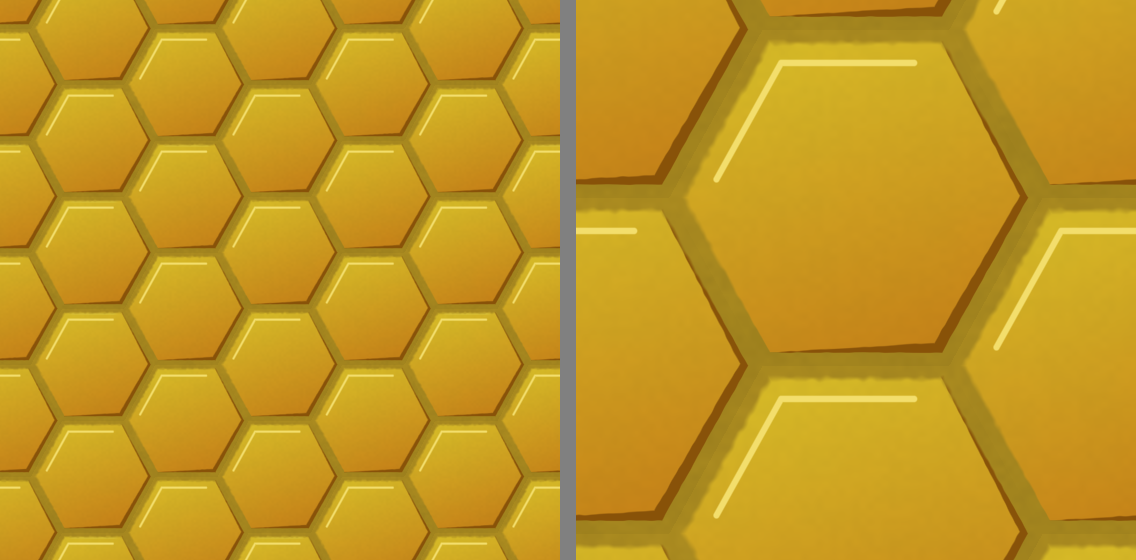
Left: the whole. Right: its middle third, enlarged.
A Shadertoy shader for this pattern:

```glsl
// Golden honeycomb: glossy bevelled hexagonal cells between olive wax walls.

const vec2  REPEATS = vec2(3.0, 5.0);       // column pairs across, cells down
const vec2  LATTICE = vec2(1.7320508, 1.0); // pair width and cell height
const float SHIFT_UP = 0.245;               // vertical start of the lattice
const float INRADIUS = 0.461;               // cell centre to inner wall
const float GLOSS_RADIUS = 0.401;           // cell centre to gloss line
const float GLOSS_HALF_WIDTH = 0.0095;
const float SHADOW_WIDTH = 0.036;
const float EDGE_WEAR = 0.006;
const float MOTTLE = 0.035;
const float RIM_CHANCE = 0.15;

const vec3 HONEY_TOP    = vec3(0.83, 0.715, 0.15);
const vec3 HONEY_BOTTOM = vec3(0.77, 0.51, 0.095);
const vec3 WALL         = vec3(0.645, 0.525, 0.12);
const vec3 SHADOW       = vec3(0.52, 0.31, 0.03);
const vec3 GLOSS        = vec3(0.96, 0.88, 0.44);
const vec3 RIM          = vec3(0.84, 0.74, 0.20);

float hash(vec2 p) {
    return fract(sin(dot(p, vec2(127.1, 311.7))) * 43758.5453);
}

// Value noise that wraps after a whole number of lattice steps
float wrapNoise(vec2 uv, vec2 period) {
    vec2 p = uv * period;
    vec2 i = floor(p), f = fract(p);
    f = f * f * (3.0 - 2.0 * f);
    vec2 a = mod(i, period), b = mod(i + 1.0, period);
    return mix(mix(hash(a), hash(vec2(b.x, a.y)), f.x),
               mix(hash(vec2(a.x, b.y)), hash(b), f.x), f.y);
}

float segmentDistance(vec2 p, vec2 a, vec2 b) {
    vec2 ab = b - a;
    return length(p - a - ab * clamp(dot(p - a, ab) / dot(ab, ab), 0.0, 1.0));
}

// Offset from the nearest cell centre (xy) and the wrapped cell index (zw)
vec4 nearestCell(vec2 p) {
    vec2 idA = round(p / LATTICE);
    vec2 idB = floor(p / LATTICE) + 0.5;
    vec2 a = p - idA * LATTICE, b = p - idB * LATTICE;
    return dot(a, a) < dot(b, b) ? vec4(a, mod(idA, REPEATS))
                                 : vec4(b, mod(idB, REPEATS));
}

// Positive inside the shadow, which tapers away from the lower right side
float shadowDepth(vec2 p) {
    float halfSide = INRADIUS * 0.57735;
    float lowerRight = INRADIUS - dot(p, vec2(0.8660254, -0.5));
    float upperRight = INRADIUS - dot(p, vec2(0.8660254, 0.5));
    float bottom = INRADIUS + p.y;
    float alongSide = clamp(-p.y / INRADIUS, 0.0, 1.0);
    float alongTop = clamp(1.0 - p.y / INRADIUS, 0.0, 1.0);
    float alongBottom = clamp(p.x / halfSide * 0.5 + 0.5, 0.0, 1.0);
    float depth = SHADOW_WIDTH * mix(0.7, 1.0, alongSide) - lowerRight;
    depth = max(depth, SHADOW_WIDTH * 0.85 * alongBottom - bottom);
    return max(depth, SHADOW_WIDTH * 0.55 * alongTop - upperRight);
}

void mainImage(out vec4 fragColor, in vec2 fragCoord) {
    vec2 uv = fragCoord / iResolution.xy;
    float aa = REPEATS.y / iResolution.y;
    vec4 cell = nearestCell(uv * REPEATS * LATTICE - vec2(0.0, SHIFT_UP));
    vec2 p = cell.xy;
    float cellRandom = hash(cell.zw + 3.7);

    // Distance to the cell border, roughened by fine wear
    float grain = wrapNoise(uv, vec2(230.0)) - 0.5;
    float blotch = wrapNoise(uv, vec2(42.0, 64.0)) - 0.5;
    vec2 q = abs(p);
    float inside = INRADIUS - max(q.y, dot(q, vec2(0.8660254, 0.5)));
    float litSide = smoothstep(-0.25, 0.3, dot(p, vec2(-0.6, 0.8)));
    float worn = inside + grain * EDGE_WEAR * (0.4 + litSide);

    // Honey: slanted gradient with faint mottling
    float slope = dot(p, vec2(0.316, -0.949)) / (2.0 * INRADIUS) + 0.5;
    slope += blotch * 0.06 + (cellRandom - 0.5) * 0.03;
    vec3 honey = mix(HONEY_TOP, HONEY_BOTTOM, clamp(slope, 0.0, 1.0));
    honey *= 1.0 + MOTTLE * (blotch * 0.6 + grain * 0.5);

    // Shadow on the lower right sides
    float shade = shadowDepth(p) + grain * EDGE_WEAR * 0.5;
    honey = mix(honey, SHADOW, smoothstep(-aa, aa, shade) * 0.95);

    // Occasional bright rim along the top side
    float rim = smoothstep(0.016, 0.004, abs(INRADIUS - 0.006 - p.y));
    rim *= step(cellRandom, RIM_CHANCE) * smoothstep(0.24, 0.18, q.x);
    honey = mix(honey, RIM, rim);

    // Gloss line around the upper left corner
    vec2 corner = GLOSS_RADIUS * vec2(-0.57735, 1.0);
    vec2 topEnd = vec2(0.18, GLOSS_RADIUS);
    vec2 sideEnd = corner - 0.40 * vec2(0.5, 0.8660254);
    float gloss = min(segmentDistance(p, corner, topEnd),
                      segmentDistance(p, corner, sideEnd));
    gloss = smoothstep(aa, -aa, gloss - GLOSS_HALF_WIDTH);
    honey = mix(honey, GLOSS, gloss * 0.95);

    // Wax wall, with a softer border on the lit sides
    vec3 wall = WALL * (1.0 + MOTTLE * (blotch + grain) + 0.04 * (litSide - 0.5));
    float soft = aa * 0.8 + 0.008 * litSide;
    fragColor = vec4(mix(wall, honey, smoothstep(-soft, soft, worn)), 1.0);
}
```
